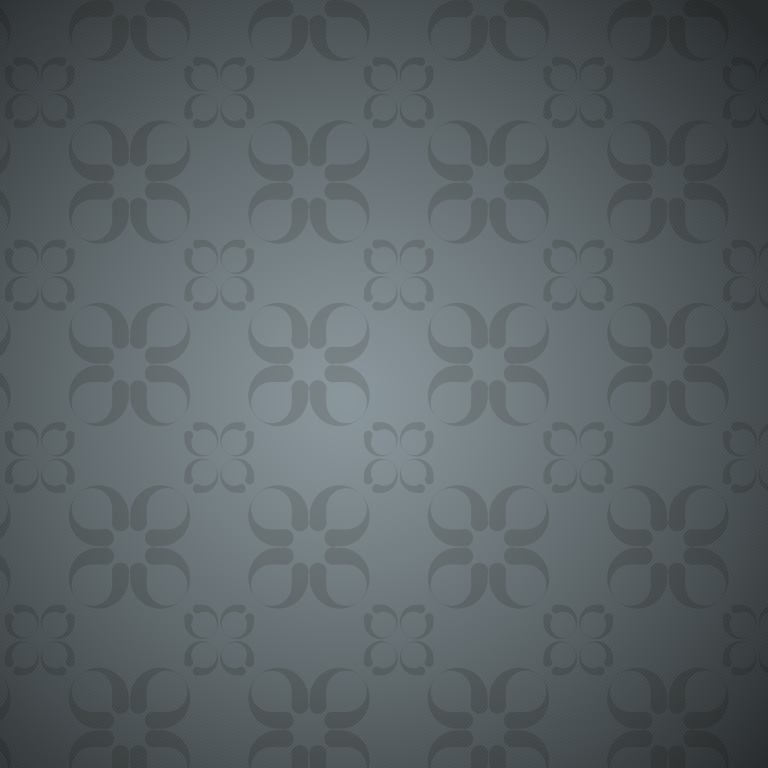
This pattern is drawn by a Shadertoy shader. Its source:

```glsl
// Damask of curled four-petal flowers, tone on tone, over a soft slate glow with a fine twill.

float circle(vec2 p, vec2 center, float radius) {
    return length(p - center) - radius;
}

// Folds the plane into one eighth, so a single comma draws all eight.
vec2 foldEighth(vec2 p) {
    p = abs(p);
    return p.x > p.y ? p : p.yx;
}

// Wide flower: commas with their bulbs near the middle, thin at the outer corners.
float largeFlower(vec2 p) {
    vec2 q = foldEighth(p);
    float hole = min(circle(q, vec2(0.209), 0.113), max(q.x - 0.209, 0.096 - q.y));
    float crescent = max(circle(q, vec2(0.171), 0.167), -hole);
    float comma = max(crescent, 0.134 - q.x);
    return min(comma, circle(q, vec2(0.134, 0.050), 0.048));
}

// Small flower: commas thin at the middle, with their bulbs at the outer corners.
float smallFlower(vec2 p) {
    vec2 q = foldEighth(p);
    float hole = circle(q, vec2(0.084), 0.071);
    float crescent = max(circle(q, vec2(0.100), 0.094), -hole);
    float comma = max(crescent, q.y - 0.122);
    return min(comma, circle(q, vec2(0.170, 0.122), 0.025));
}

// Local position in a repeating unit cell, centered on zero.
vec2 repeatCell(vec2 p) {
    return fract(p + 0.5) - 0.5;
}

void mainImage(out vec4 fragColor, in vec2 fragCoord) {
    vec2 uv = fragCoord / iResolution.y;

    // Radial glow, bright slightly left of the middle
    float falloff = pow(length(uv - vec2(0.45, 0.48)) / 0.55, 1.25);
    vec3 color = mix(vec3(0.54, 0.59, 0.61), vec3(0.27, 0.295, 0.305), min(falloff, 1.42));

    // Staggered lattice of both flowers
    vec2 cellSize = vec2(0.2337, 0.2376);
    vec2 lattice = (uv - vec2(0.1686, 0.763)) / cellSize;
    float shape = min(largeFlower(repeatCell(lattice)),
                      smallFlower(repeatCell(lattice - vec2(0.5, 0.49))));
    float pixel = 1.0 / (cellSize.x * iResolution.y);
    float ink = 1.0 - smoothstep(-0.6 * pixel, 0.6 * pixel, shape);
    color *= mix(vec3(1.0), vec3(0.89, 0.88, 0.87), ink);

    // Fine diagonal twill, stronger away from the glow
    float twill = sin(6.2832 * 192.0 * (uv.x - uv.y));
    color += 0.012 * twill * smoothstep(0.1, 0.9, falloff);

    fragColor = vec4(color, 1.0);
}
```
